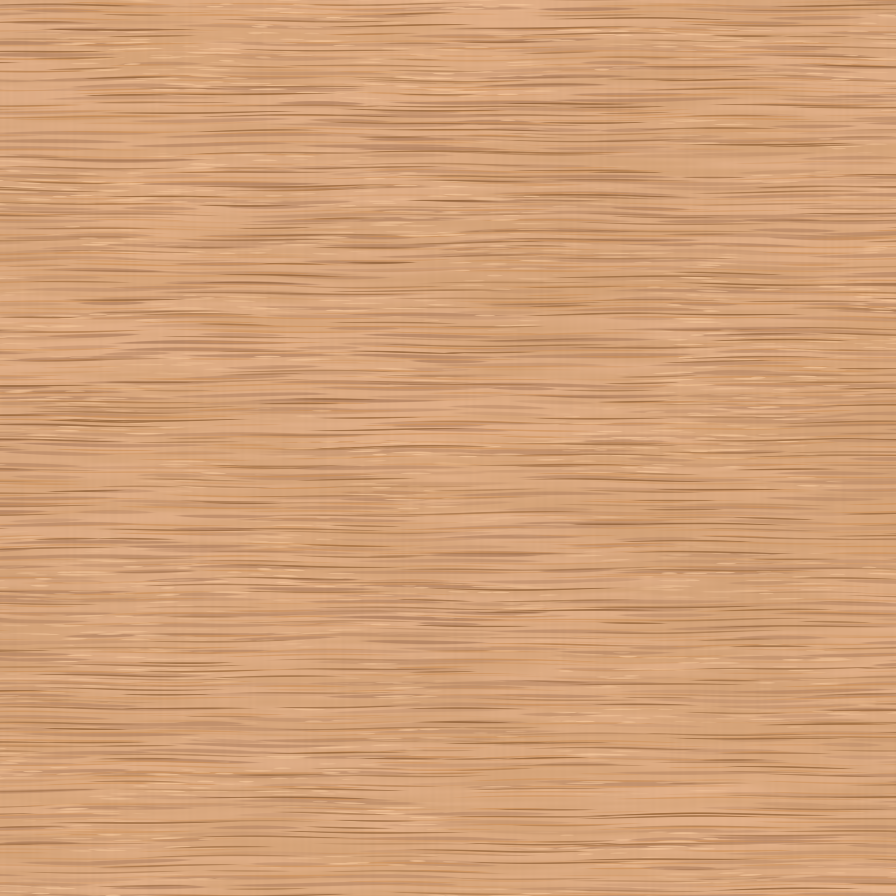
A WebGL 1 fragment shader for this texture:

```glsl
precision highp float;
// Pale tan wood with fine horizontal grain, dark pores and light flecks.

uniform vec2 u_resolution;

#define TAN vec3(0.835, 0.640, 0.470)
#define LIGHT vec3(0.878, 0.682, 0.528)
#define UMBER vec3(0.705, 0.515, 0.385)
#define ORANGE vec3(0.810, 0.570, 0.350)
#define PORE vec3(0.550, 0.360, 0.190)
#define FLECK vec3(0.945, 0.765, 0.595)
#define STREAK_LENGTH 0.13
#define WAVINESS 0.0012
#define WEAVE 0.016

float hash(vec2 p) {
  vec3 q = fract(vec3(p.xyx) * vec3(0.1031, 0.1030, 0.0973));
  q += dot(q, q.yzx + 33.33);
  return fract((q.x + q.y) * q.z);
}

float noise(vec2 p) {
  vec2 i = floor(p);
  vec2 f = fract(p);
  f = f * f * (3.0 - 2.0 * f);
  float low = mix(hash(i), hash(i + vec2(1.0, 0.0)), f.x);
  float high = mix(hash(i + vec2(0.0, 1.0)), hash(i + vec2(1.0, 1.0)), f.x);
  return mix(low, high, f.y);
}

// Cellular layer: at most one tapered horizontal streak per jittered cell.
float streaks(vec2 p, vec2 cell, float halfWidth, float density, float seed) {
  float soft = max(0.6 / u_resolution.y, halfWidth * 0.4);
  float cover = 0.0;
  for (int j = -1; j <= 1; j++) {
    float row = floor(p.y / cell.y) + float(j);
    float x = p.x / cell.x + hash(vec2(row, seed));
    for (int i = -1; i <= 1; i++) {
      float column = floor(x) + float(i);
      vec2 id = vec2(column, row) + seed * 17.0;
      float present = step(hash(id + 5.3), density);
      float halfLength = mix(0.3, 0.95, hash(id + 11.7));
      float along = (x - column - hash(id)) / halfLength;
      float taper = max(1.0 - along * along, 0.0);
      float across = abs(p.y - (row + hash(id + 23.1)) * cell.y);
      float width = halfWidth * taper;
      float body = 1.0 - smoothstep(width - soft, width + soft, across);
      float strength = mix(0.3, 1.0, hash(id + 31.9));
      cover = max(cover, present * strength * body * smoothstep(0.0, 0.5, taper));
    }
  }
  return cover;
}

void main() {
  vec2 uv = gl_FragCoord.xy / u_resolution.y;

  // Layered sines bend the grain slightly.
  vec2 p = uv;
  p.y += WAVINESS * (sin(uv.x * 11.0 + uv.y * 23.0)
                   + 0.6 * sin(uv.x * 27.0 - uv.y * 41.0));

  // Ground tone: soft patches and stretched fibres.
  float patches = noise(uv * vec2(5.0, 13.0) + 3.0);
  float fibre = 0.6 * noise(p * vec2(7.0, 120.0))
              + 0.4 * noise(p * vec2(16.0, 270.0) + 40.0);
  float tone = smoothstep(0.2, 0.8, 0.7 * fibre + 0.3 * patches);
  vec3 color = mix(TAN, LIGHT, tone);

  // Broad brown bands and thin orange lines.
  float umber = streaks(p, vec2(STREAK_LENGTH, 0.0090), 0.0021, 0.70, 1.0);
  float orange = streaks(p, vec2(STREAK_LENGTH, 0.0070), 0.0009, 0.65, 2.0);
  color = mix(color, UMBER, umber * mix(0.55, 0.95, patches));
  color = mix(color, ORANGE, orange * 0.75);

  // Light flecks gather in loose groups.
  float groups = smoothstep(0.45, 0.75, noise(uv * vec2(9.0, 50.0) + 70.0));
  float flecks = streaks(p, vec2(0.030, 0.0060), 0.0009, 0.60, 3.0);
  color = mix(color, FLECK, flecks * groups * 0.85);

  // Narrow dark pores.
  float pores = streaks(p, vec2(STREAK_LENGTH, 0.0100), 0.0009, 0.65, 4.0);
  color = mix(color, PORE, pores * 0.75);

  // Faint cross weave and fine mottling.
  float weave = noise(uv * vec2(240.0, 18.0) + 90.0) - 0.5;
  float mottle = noise(uv * vec2(6.0, 8.0) + 20.0) - 0.5;
  color *= 1.0 + WEAVE * (weave + 1.5 * mottle);

  gl_FragColor = vec4(color, 1.0);
}
```
